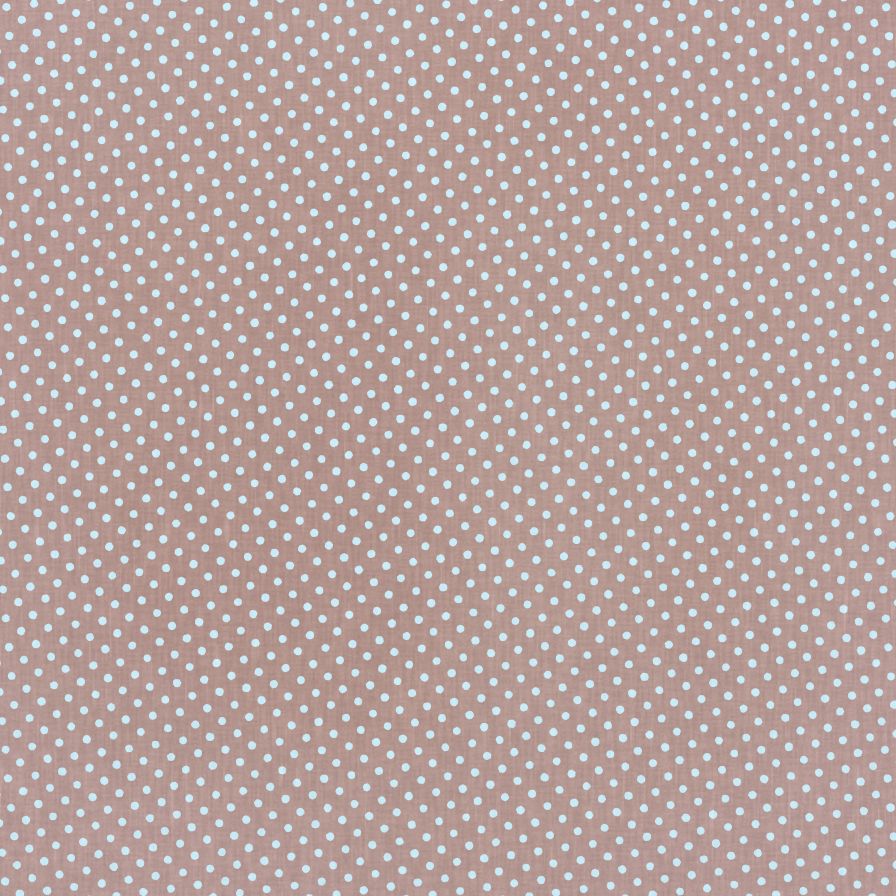
Give the GLSL for this pattern, as a WebGL 2 fragment shader.

```glsl
#version 300 es
precision highp float;
// Dusty pink woven cotton printed with small pale blue pin dots.
// The dots sit on a tilted diamond lattice with slight jitter; stretched
// noise gives the warp and weft threads, broad noise the uneven light.

uniform vec2 u_resolution;
out vec4 fragColor;

float hash(vec2 p) {
  return fract(sin(dot(p, vec2(127.1, 311.7))) * 43758.5453);
}

float valueNoise(vec2 p) {
  vec2 cell = floor(p), f = fract(p);
  f = f * f * (3.0 - 2.0 * f);
  return mix(mix(hash(cell), hash(cell + vec2(1, 0)), f.x),
             mix(hash(cell + vec2(0, 1)), hash(cell + vec2(1, 1)), f.x), f.y);
}

// Coverage of the nearest dot, with a slightly ragged printed outline.
float dotMask(vec2 uv, float pixel) {
  mat2 lattice = mat2(0.01667, -0.01406, -0.01363, -0.01806);
  vec2 stretched = uv + 0.002 * vec2(sin(uv.y * 5.0), sin(uv.x * 6.0 + 1.0));
  vec2 p = stretched - vec2(0.492, 0.554);
  vec2 id = round(inverse(lattice) * p);
  vec2 jitter = vec2(hash(id), hash(id + 37.0)) - 0.5;
  vec2 offset = p - lattice * id - 0.0008 * jitter;
  float radius = 0.0045 + 0.0004 * (hash(id + 71.0) - 0.5);
  float ragged = 0.0007 * (valueNoise(uv * 500.0) - 0.5);
  float edge = max(0.7 * pixel, 0.0006);
  return 1.0 - smoothstep(-edge, edge, length(offset) - radius + ragged);
}

// Fine threads in both directions plus sparse long vertical slubs.
float weave(vec2 uv) {
  float warp = valueNoise(uv * vec2(420.0, 45.0)) - 0.5;
  float weft = valueNoise(uv * vec2(60.0, 400.0) + 19.0) - 0.5;
  float grain = valueNoise(uv * 480.0 + 53.0) - 0.5;
  float slub = smoothstep(0.82, 1.0, valueNoise(uv * vec2(260.0, 22.0) + 91.0));
  return 0.045 * warp + 0.03 * weft + 0.035 * grain + 0.04 * slub;
}

void main() {
  vec2 uv = gl_FragCoord.xy / u_resolution;
  float pixel = 1.0 / min(u_resolution.x, u_resolution.y);

  // Cloth: two close pinks, cooler towards the outer corners.
  float cloud = valueNoise(uv * vec2(5.0, 3.0) + 7.0);
  vec3 cloth = mix(vec3(0.69, 0.56, 0.53), vec3(0.72, 0.61, 0.58), 0.25 + 0.7 * cloud);
  float cool = smoothstep(0.25, 0.75, length(uv - vec2(0.5, 0.55)));
  cloth = mix(cloth, vec3(0.73, 0.61, 0.61), 0.55 * cool);
  float thread = weave(uv);
  cloth += thread;

  // Print: pale dots that let a little of the weave through.
  vec3 ink = vec3(0.80, 0.93, 0.975) + 0.5 * thread;
  vec3 color = mix(cloth, ink, dotMask(uv, pixel));

  // Soft falloff of light towards the lower edge.
  color *= 0.985 + 0.02 * uv.y;
  fragColor = vec4(clamp(color, 0.0, 1.0), 1.0);
}
```
